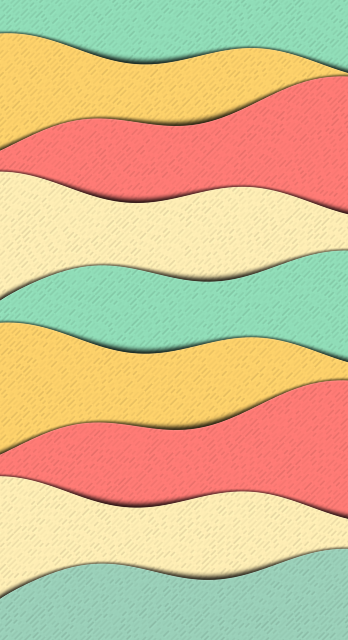
Reproduce this background procedurally as a WebGL 1 fragment shader.

```glsl
precision mediump float;

uniform vec2 u_resolution;

#define MINT vec3(0.565, 0.865, 0.720)
#define DUSTY_MINT vec3(0.605, 0.815, 0.725)
#define YELLOW vec3(0.990, 0.818, 0.415)
#define CORAL vec3(1.000, 0.480, 0.458)
#define CREAM vec3(0.995, 0.930, 0.705)
#define WAVE_LENGTH 0.70
#define SHADOW_REACH vec2(0.007, 0.017)
#define SHADOW_DEPTH vec2(0.50, 0.80)
#define DASH_ROW 0.0062
#define DASH_LENGTH 0.017
#define DASH_DARK 0.10
#define DASH_LIGHT 0.035

float hash(vec2 p) {
  return fract(sin(dot(p, vec2(12.9898, 78.233))) * 43758.5453);
}

// Short diagonal strokes with random length, offset and strength
float dashes(vec2 p, float pixel) {
  vec2 q = vec2(p.x + p.y, p.y - p.x) * 0.7071;
  float row = floor(q.y / DASH_ROW);
  float along = q.x / DASH_LENGTH + hash(vec2(row, 3.0));
  vec2 cell = vec2(floor(along), row);
  float halfLength = mix(0.12, 0.42, hash(cell)) * DASH_LENGTH;
  vec2 local = vec2((fract(along) - 0.5) * DASH_LENGTH,
                    (fract(q.y / DASH_ROW) - 0.5) * DASH_ROW);
  local.x -= clamp(local.x, -halfLength, halfLength);
  float radius = 0.17 * DASH_ROW;
  float ink = 1.0 - smoothstep(radius - 0.5 * pixel, radius + pixel, length(local));
  return ink * mix(0.25, 1.0, hash(cell + 17.0));
}

// One paper sheet: its shadow on the sheets beneath, its body and a pale rim
void laySheet(inout vec3 color, vec3 sheet, float below, float dip, float pixel) {
  float reach = mix(SHADOW_REACH.x, SHADOW_REACH.y, dip);
  float shade = smoothstep(-reach, 0.0, below);
  color *= 1.0 - shade * shade * mix(SHADOW_DEPTH.x, SHADOW_DEPTH.y, dip);
  float rim = 1.0 - smoothstep(0.0, 0.003, below);
  vec3 body = mix(sheet, vec3(1.0), 0.10 * rim);
  color = mix(color, body, smoothstep(-0.6 * pixel, 0.6 * pixel, below));
}

void main() {
  float pixel = 1.0 / u_resolution.y;
  vec2 p = gl_FragCoord.xy * pixel;
  float across = gl_FragCoord.x / u_resolution.x;
  float depth = 1.0 - p.y;

  // Components hold the yellow, coral, cream and mint edges of a cycle
  vec4 phase = vec4(0.045, 0.219, 0.020, 0.270);
  vec4 wave = -cos(6.2832 / WAVE_LENGTH * (across - phase));
  vec4 dip = 0.5 + 0.5 * wave;
  vec4 start = vec4(0.069, 0.228, 0.286, 0.442);
  vec4 spacing = vec4(0.452, 0.475, 0.476, 0.466);
  vec4 slope = vec4(0.033, -0.094, 0.034, -0.033);
  vec4 edge = start + slope * across + vec4(0.0182, 0.0194, 0.0182, 0.0182) * wave;
  edge.w += 0.014 * exp(-16.0 * across);

  // Two cycles of four sheets, stacked downward over the top mint
  vec3 color = MINT;
  for (int i = 0; i < 2; i++) {
    float cycle = float(i);
    vec4 below = depth - edge - spacing * cycle;
    laySheet(color, YELLOW, below.x, dip.x, pixel);
    laySheet(color, CORAL, below.y, dip.y, pixel);
    laySheet(color, CREAM, below.z, dip.z, pixel);
    laySheet(color, mix(MINT, DUSTY_MINT, cycle), below.w, dip.w, pixel);
  }

  // Embossed paper grain: dark strokes with a lit lower side
  float groove = dashes(p, pixel);
  float lit = dashes(p + vec2(-0.0015, 0.0015), pixel);
  color *= 1.0 - DASH_DARK * groove + DASH_LIGHT * lit;

  gl_FragColor = vec4(color, 1.0);
}
```
